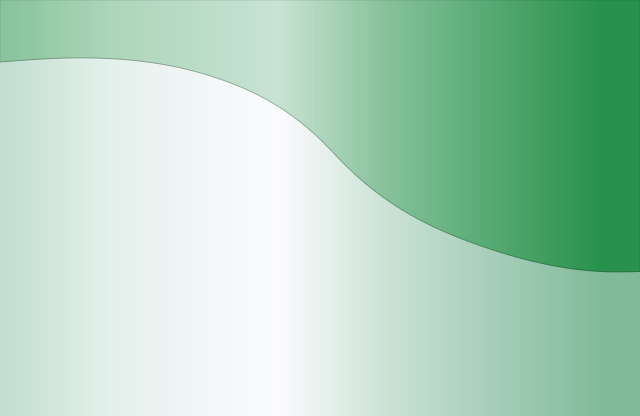
Give the GLSL for this background, as a Shadertoy shader.

```glsl
#define LINE_WIDTH 0.0022
#define LINE_SHADE 0.62
#define LINE_OPACITY 0.75
#define FRAME_OPACITY 0.4
#define BAND_COUNT 96.0
#define BAND_MIX 0.35

const int KNOTS = 7;
const int STOPS = 9;

// Wave knots: x, height, slope
const vec3 wave[KNOTS] = vec3[](
    vec3(0.0, 0.851, 0.116),
    vec3(0.124, 0.861, 0.0),
    vec3(0.3255, 0.819, -0.478),
    vec3(0.521, 0.6325, -1.666),
    vec3(0.742, 0.414, -0.555),
    vec3(0.9635, 0.3464, 0.0),
    vec3(1.0, 0.3474, 0.05));

// Gradient stops: colour, x
const vec4 greenStops[STOPS] = vec4[](
    vec4(0.525, 0.765, 0.61, 0.0),
    vec4(0.675, 0.835, 0.725, 0.17),
    vec4(0.785, 0.89, 0.83, 0.435),
    vec4(0.69, 0.84, 0.74, 0.5),
    vec4(0.53, 0.76, 0.61, 0.6),
    vec4(0.365, 0.68, 0.475, 0.74),
    vec4(0.24, 0.61, 0.36, 0.86),
    vec4(0.157, 0.57, 0.305, 0.94),
    vec4(0.157, 0.57, 0.305, 1.0));

const vec4 paleStops[STOPS] = vec4[](
    vec4(0.76, 0.87, 0.815, 0.0),
    vec4(0.89, 0.94, 0.92, 0.17),
    vec4(0.945, 0.965, 0.97, 0.31),
    vec4(0.985, 0.985, 0.995, 0.435),
    vec4(0.915, 0.945, 0.935, 0.5),
    vec4(0.80, 0.89, 0.84, 0.6),
    vec4(0.66, 0.81, 0.73, 0.76),
    vec4(0.50, 0.73, 0.60, 0.945),
    vec4(0.50, 0.73, 0.60, 1.0));

vec3 gradient(vec4 stops[STOPS], float x) {
    vec3 color = stops[0].rgb;
    for (int i = 1; i < STOPS; i++) {
        float t = (x - stops[i - 1].w) / (stops[i].w - stops[i - 1].w);
        color = mix(color, stops[i].rgb, clamp(t, 0.0, 1.0));
    }
    return color;
}

// Cubic Hermite spline through the wave knots
float waveHeight(float x) {
    int i = 0;
    while (i < KNOTS - 2 && x > wave[i + 1].x) i++;
    vec3 a = wave[i], b = wave[i + 1];
    float span = b.x - a.x;
    float t = (x - a.x) / span;
    float s = 1.0 - t;
    return s * s * ((1.0 + 2.0 * t) * a.y + t * span * a.z)
         + t * t * ((1.0 + 2.0 * s) * b.y - s * span * b.z);
}

float strokeCoverage(float d, float pixel) {
    float halfWidth = 0.5 * LINE_WIDTH;
    return clamp((halfWidth - abs(d)) / pixel + 0.5, 0.0, 1.0);
}

void mainImage(out vec4 fragColor, in vec2 fragCoord) {
    vec2 uv = fragCoord / iResolution.xy;
    float aspect = iResolution.x / iResolution.y;
    float pixel = 1.0 / iResolution.y;

    // Signed distance to the wave, in canvas heights
    float h = 0.002;
    float slope = (waveHeight(uv.x + h) - waveHeight(uv.x - h)) / (2.0 * h * aspect);
    float d = (uv.y - waveHeight(uv.x)) / sqrt(1.0 + slope * slope);
    float above = clamp(d / pixel + 0.5, 0.0, 1.0);

    // Horizontal gradients with faint vertical bands
    float banded = (floor(uv.x * BAND_COUNT) + 0.5) / BAND_COUNT;
    float x = mix(uv.x, banded, BAND_MIX);
    vec3 green = gradient(greenStops, x);
    vec3 color = mix(gradient(paleStops, x), green, above);

    // Outline along the wave and the outer edges of the green area
    vec3 ink = green * LINE_SHADE;
    float side = min(uv.x, 1.0 - uv.x) * aspect;
    float frame = strokeCoverage(min(side, 1.0 - uv.y), pixel) * above;
    color = mix(color, ink, frame * FRAME_OPACITY);
    color = mix(color, ink, strokeCoverage(d, pixel) * LINE_OPACITY);

    fragColor = vec4(color, 1.0);
}
```
